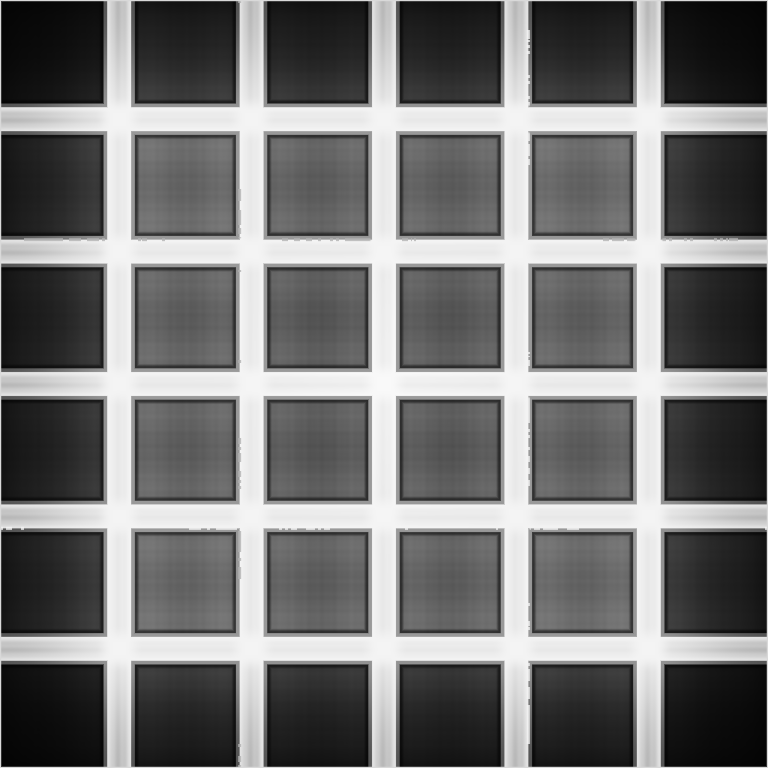
Write a Shadertoy shader that draws this pattern.

```glsl
// Six by six dark, softly lit square tiles parted by five pale bars each way.
// Distances to the nearest bar give tiles, rims and bars; shading is built
// per axis, with layered-sine ripples and broken specks along some bar edges.

const float PITCH = 0.1724;        // spacing of bar centres
const float BAR_HALF = 0.0156;     // half width of a bar
const float LAST_BAR = 2.0;        // outermost bar index on either side
const float RIM = 0.0048;          // pale rim inside each tile
const float GROOVE = 0.0095;       // end of the dark line inside the rim
const float FRAME = 0.0016;        // hairline round the canvas
const float TILE_GREY = 0.325;
const float TILE_GLOW = 0.040;     // lift near tile borders, per axis
const float RING_LIFT = 0.028;     // lift of the second ring of tiles, per axis
const float RIM_GREY = 0.60;
const float BAR_WHITE = 0.955;
const float BAR_STREAK = 0.045;    // grey core of inner bars
const float BAR_EDGE_DIM = 0.19;   // extra grey of bars near the canvas edge
const float RIPPLE = 0.008;
const float SPECK_CELLS = 256.0;
const float SPECK_HALF = 0.0020;

float hash(vec2 p) {
    return fract(sin(dot(p, vec2(41.3, 289.1))) * 4375.5);
}

// Fine uneven banding along one axis
float ripple(float x) {
    return 0.6 * sin(x * 410.0) + 0.4 * sin(x * 733.0 + 1.3);
}

// Brightest a little inside the tile border; t runs from centre 0 to edge 1
vec2 borderGlow(vec2 t) {
    return smoothstep(0.1, 0.68, t) - 0.8 * smoothstep(0.76, 1.0, t);
}

// Darkening of the outer tiles, by distance to the canvas edge
vec2 edgeFade(vec2 d) {
    return mix(0.18 + 3.1 * d, vec2(1.0), smoothstep(0.140, 0.170, d));
}

float tileShade(vec2 c, vec2 edgeDist) {
    vec2 cell = floor(c / PITCH) + 0.5;
    vec2 t = abs(c - cell * PITCH) / (0.5 * PITCH - BAR_HALF);
    vec2 glow = borderGlow(t);
    vec2 ring = 1.0 - step(0.25, abs(abs(cell) - 1.5));
    vec2 fade = edgeFade(edgeDist);
    float grey = TILE_GREY + TILE_GLOW * (glow.x + glow.y)
               + RING_LIFT * (ring.x + ring.y)
               + RIPPLE * (ripple(c.x) + ripple(c.y));
    return grey * fade.x * fade.y;
}

// Dimming of one bar: a grey core that grows toward the canvas edge
float barDim(float across, float crossing, float edgeDist) {
    float t = across / BAR_HALF;
    float core = 1.0 - smoothstep(0.25, 1.0, abs(t));
    core *= 0.85 + 0.15 * cos(t * 9.0 + 0.8);
    float span = smoothstep(0.5 * BAR_HALF, 2.0 * BAR_HALF, crossing);
    float outer = 1.0 - smoothstep(0.0, 0.17, edgeDist);
    return span * (BAR_STREAK * core + BAR_EDGE_DIM * outer * (0.35 + 0.65 * core));
}

// Broken dashes on the outward edge of the first bar from the centre
float specks(float across, float along, float aa) {
    float side = sign(across);
    float line = abs(abs(across) - PITCH - BAR_HALF);
    float patches = sin(along * 17.0 + side * 2.0) + 0.6 * sin(along * 43.0 + side);
    float chance = 0.65 * smoothstep(-0.3, 0.9, patches);
    float on = step(hash(vec2(floor(along * SPECK_CELLS), side)), chance);
    return on * (1.0 - smoothstep(SPECK_HALF - aa, SPECK_HALF + aa, line));
}

void mainImage(out vec4 fragColor, in vec2 fragCoord) {
    vec2 uv = fragCoord / iResolution.xy;
    float aa = max(0.7 / min(iResolution.x, iResolution.y), 0.0008);
    vec2 c = uv - 0.5;
    vec2 edgeDist = 0.5 - abs(c);

    // Offset from the nearest bar centre, then depth inside the tile
    vec2 bar = clamp(round(c / PITCH), -LAST_BAR, LAST_BAR);
    vec2 q = c - bar * PITCH;
    vec2 a = abs(q);
    float depth = min(a.x, a.y) - BAR_HALF;

    // Tile with dark groove and pale rim
    float tile = tileShade(c, edgeDist);
    tile *= mix(0.48, 1.0, smoothstep(GROOVE - 0.003, GROOVE + 0.002, depth));
    float rimGrey = RIM_GREY * mix(0.55, 1.0, smoothstep(0.0, 0.17, min(edgeDist.x, edgeDist.y)));
    tile = mix(rimGrey, tile, smoothstep(RIM - aa, RIM + aa, depth));

    // Bars, brightest where they cross
    float dim = a.x < a.y ? barDim(q.x, a.y, edgeDist.y) : barDim(q.y, a.x, edgeDist.x);
    float bars = BAR_WHITE + 0.02 * smoothstep(0.25, 0.0, length(c)) - dim;
    float grey = mix(bars, tile, smoothstep(-aa, aa, depth));

    // Worn edges: white on the right and lower bars, grey on the others
    float wearX = specks(c.x, c.y, aa);
    float wearY = specks(c.y, c.x, aa);
    float nearTileX = smoothstep(0.0, 0.004, a.y - BAR_HALF);
    float nearTileY = smoothstep(0.0, 0.004, a.x - BAR_HALF);
    grey = mix(grey, c.x > 0.0 ? 0.95 : 0.70, 0.8 * wearX * nearTileX);
    grey = mix(grey, c.y < 0.0 ? 0.95 : 0.70, 0.8 * wearY * nearTileY);

    // Hairline frame
    float rimDist = min(edgeDist.x, edgeDist.y);
    grey = mix(0.85, grey, smoothstep(FRAME - aa, FRAME + aa, rimDist));
    fragColor = vec4(vec3(clamp(grey, 0.0, 1.0)), 1.0);
}
```
